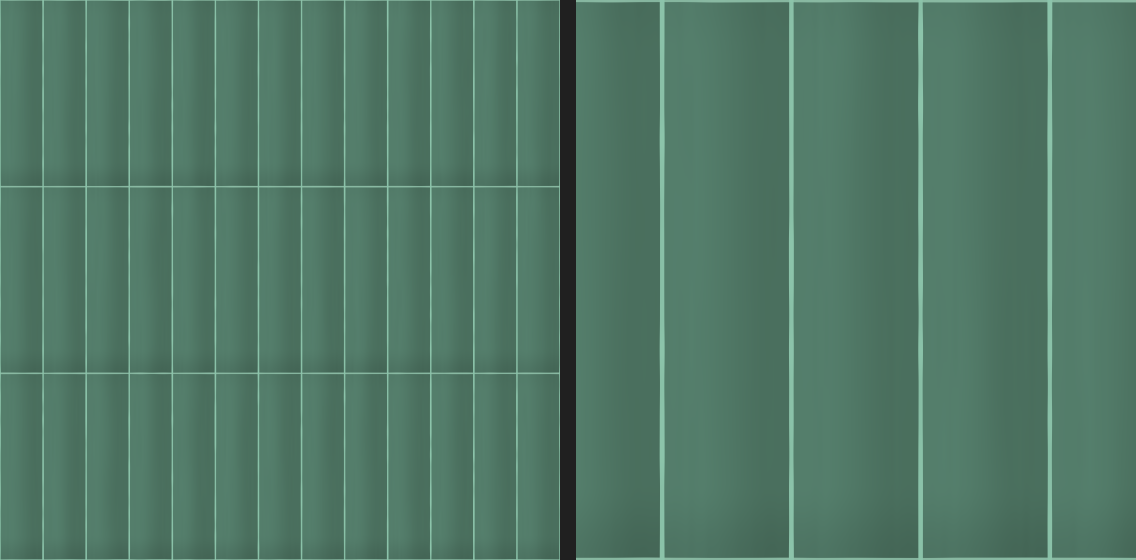
Left, the full canvas; right, a detail of the centre.
Give the GLSL for this texture, as a WebGL 1 fragment shader.

```glsl
precision highp float;
// Glazed wall of upright green tiles, stacked in a straight grid with thin pale joints.
// Each tile fades from a lighter left side to a darker right side; hashed offsets and
// stretched value noise vary the fade, the brushed streaks and the joints.

uniform vec2 u_resolution;

const vec2 TILES = vec2(13.0, 3.0);            // repeats across and down
const float JOINT_WIDTH = 0.0027;              // share of the canvas
const float JOINT_WOBBLE = 0.0003;
const vec3 GLAZE_DARK = vec3(0.290, 0.435, 0.367);
const vec3 GLAZE_LIGHT = vec3(0.329, 0.493, 0.420);
const vec3 JOINT_UPRIGHT = vec3(0.55, 0.77, 0.67);
const vec3 JOINT_LEVEL = vec3(0.54, 0.73, 0.64);
const float FADE_CENTER = 0.51;                // across one tile
const float FADE_SOFTNESS = 0.26;
const float FADE_SHIFT = 0.07;                 // variation between tiles
const float STREAK_STRENGTH = 0.035;
const float FOOT_SHADE = 0.08;                 // darkening at the tile foot
const float HEAD_SHADE = 0.02;                 // darkening at the tile head
const vec2 STREAK_CELLS = vec2(22.0, 5.0);     // streak grain per tile
const float WOBBLE_CELLS = 48.0;               // joint noise cells per canvas

float hash(vec2 p) {
  vec3 q = fract(p.xyx * vec3(0.1031, 0.1030, 0.0973));
  q += dot(q, q.yzx + 33.33);
  return fract((q.x + q.y) * q.z);
}

// Value noise that wraps after a whole number of cells
float wrapNoise(vec2 p, vec2 period) {
  vec2 cell = floor(p);
  vec2 f = fract(p);
  f = f * f * (3.0 - 2.0 * f);
  vec2 a = mod(cell, period);
  vec2 b = mod(cell + 1.0, period);
  return mix(mix(hash(a), hash(vec2(b.x, a.y)), f.x),
             mix(hash(vec2(a.x, b.y)), hash(b), f.x), f.y);
}

// Glaze colour at a local position within one tile
vec3 glaze(vec2 local, vec2 id, vec2 uv) {
  float shift = (hash(id + 7.0) - 0.5) * FADE_SHIFT;
  vec2 grain = STREAK_CELLS * TILES;
  float streak = wrapNoise(uv * grain, grain) - 0.5;
  float drift = wrapNoise(uv * TILES * 3.0, TILES * 3.0) - 0.5;

  // Left-to-right fade with a gently wandering boundary
  float across = local.x + shift + 0.08 * drift + 0.12 * streak;
  float light = 1.0 - smoothstep(FADE_CENTER - FADE_SOFTNESS,
                                 FADE_CENTER + FADE_SOFTNESS, across);
  vec3 color = mix(GLAZE_DARK, GLAZE_LIGHT, light);

  // Brushed streaks, strongest around the middle, and shaded ends
  float middle = 4.0 * local.x * (1.0 - local.x);
  color *= 1.0 + STREAK_STRENGTH * streak * middle;
  color *= 1.0 - FOOT_SHADE * (1.0 - smoothstep(0.0, 0.14, local.y));
  color *= 1.0 - HEAD_SHADE * smoothstep(0.90, 1.0, local.y);
  return color;
}

void main() {
  vec2 uv = gl_FragCoord.xy / u_resolution;
  vec2 grid = uv * TILES;
  vec2 id = floor(grid);
  vec2 local = fract(grid);
  vec3 color = glaze(local, id, uv);

  // Distance to the nearest joint on each axis, in canvas units
  vec2 gap = (0.5 - abs(local - 0.5)) / TILES;
  vec2 joint = mod(floor(grid + 0.5), TILES);
  vec2 wear = vec2(wrapNoise(vec2(uv.y * WOBBLE_CELLS, joint.x), vec2(WOBBLE_CELLS, TILES.x)),
                   wrapNoise(vec2(uv.x * WOBBLE_CELLS, joint.y), vec2(WOBBLE_CELLS, TILES.y)));
  vec2 halfWidth = 0.5 * JOINT_WIDTH + JOINT_WOBBLE * (wear - 0.5);

  // Pixel coverage keeps thin joints smooth at any size
  vec2 cover = clamp((halfWidth - gap) * u_resolution + 0.5, 0.0, 1.0);
  cover = min(cover, 2.0 * halfWidth * u_resolution);
  vec2 strength = cover * (0.92 + 0.08 * wear);
  color = mix(color, JOINT_LEVEL, strength.y);
  color = mix(color, JOINT_UPRIGHT, strength.x);

  gl_FragColor = vec4(color, 1.0);
}
```
